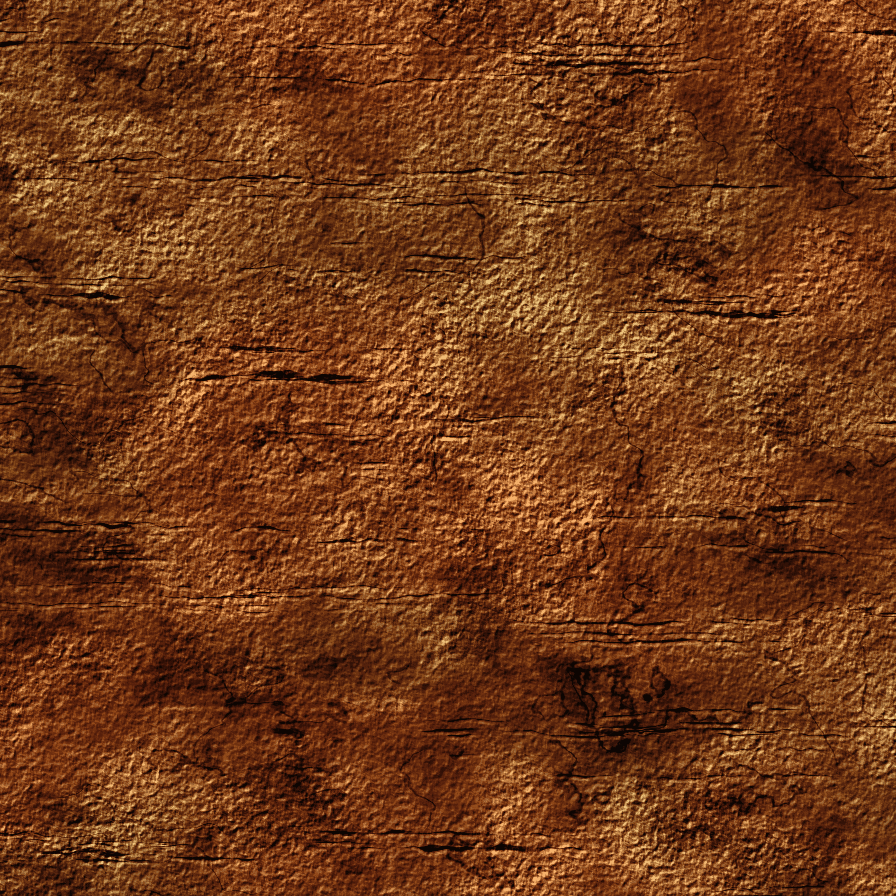
Give the GLSL for this texture, as a WebGL 1 fragment shader.

```glsl
precision highp float;
// Weathered brown rock or bark: ragged mottling and crisp side-lit grain from
// fractal noise, split by broken, tapering horizontal cracks and jagged veins.
// All parts add to one tone value, which a brown colour ramp turns into colour.

uniform vec2 u_resolution;

float hash(vec2 p) {
  vec3 q = fract(vec3(p.xyx) * 0.1031);
  q += dot(q, q.yzx + 33.33);
  return fract((q.x + q.y) * q.z);
}

// Smooth value noise from -1 to 1
float noise(vec2 p) {
  vec2 cell = floor(p);
  vec2 f = fract(p);
  f = f * f * (3.0 - 2.0 * f);
  float low = mix(hash(cell), hash(cell + vec2(1.0, 0.0)), f.x);
  float high = mix(hash(cell + vec2(0.0, 1.0)), hash(cell + 1.0), f.x);
  return 2.0 * mix(low, high, f.y) - 1.0;
}

float fbm(vec2 p) {
  float sum = 0.0;
  float amplitude = 0.5;
  for (int i = 0; i < 4; i++) {
    sum += amplitude * noise(p);
    p = mat2(1.6, 1.2, -1.2, 1.6) * p + 19.7;
    amplitude *= 0.5;
  }
  return sum;
}

// Wrinkled surface: fine bumps with sharp winding ridges
float wrinkles(vec2 p) {
  return 0.6 * fbm(p) - 0.9 * abs(fbm(p * 0.6 + 31.0));
}

// Slope of the wrinkles towards a light at the upper left
float relief(vec2 p, float scale, float reach) {
  vec2 toLight = reach * vec2(-0.6, 0.8);
  return wrinkles(p * scale) - wrinkles((p + toLight) * scale);
}

float line(float gap, float halfWidth, float soft) {
  return 1.0 - smoothstep(halfWidth - soft, halfWidth + soft, abs(gap));
}

// Groups of near-parallel cracks, one group per cell: x = dark gap, y = lit lip
vec2 cracks(vec2 p, vec2 grid, float seed, float share, float width, float soft) {
  vec2 g = p * grid;
  g.x += hash(vec2(floor(g.y), seed));
  vec2 local = fract(g);
  vec2 groupKey = floor(g) + seed;
  float present = step(hash(groupKey), share);
  float groupY = 0.5 + 0.5 * (hash(groupKey + 5.7) - 0.5);
  vec2 result = vec2(0.0);
  for (int i = 0; i < 4; i++) {
    vec2 key = groupKey + 17.3 * float(i + 1);
    float halfLength = mix(0.08, 0.42, hash(key));
    float centreX = mix(halfLength, 1.0 - halfLength, hash(key + 3.1));
    float along = (local.x - centreX) / halfLength;
    float taper = max(0.0, 1.0 - along * along);
    float boldness = hash(key + 11.9);
    float swell = 0.65 + 0.9 * noise(vec2(p.x * 50.0, key.y));
    float thickness = width * taper * max(swell, 0.15) * mix(0.35, 1.0, boldness * boldness);
    float wobble = 0.0025 * noise(vec2(p.x * 14.0, key.x))
                 + 0.0018 * noise(vec2(p.x * 80.0, key.y));
    float centreY = groupY + 0.32 * (hash(key + 7.9) - 0.5);
    float gap = (local.y - centreY) / grid.y + wobble;
    float unbroken = smoothstep(-0.5, 0.0, noise(vec2(p.x * 32.0, key.x + 8.0)));
    float fade = present * smoothstep(0.0, 0.25, taper) * mix(0.15, 1.0, unbroken);
    float lip = line(gap + thickness + 0.003, 0.0014, soft);
    result = max(result, fade * vec2(line(gap, thickness, soft), lip));
  }
  return result;
}

// Browns from crevice to lit edge; tone 0 is the middle brown
vec3 rockColour(float tone) {
  vec3 c = mix(vec3(0.05, 0.02, 0.01), vec3(0.20, 0.07, 0.03), smoothstep(-3.0, -1.7, tone));
  c = mix(c, vec3(0.33, 0.13, 0.05), smoothstep(-1.7, -0.8, tone));
  c = mix(c, vec3(0.43, 0.20, 0.07), smoothstep(-0.8, -0.05, tone));
  c = mix(c, vec3(0.56, 0.30, 0.11), smoothstep(-0.05, 0.65, tone));
  c = mix(c, vec3(0.58, 0.37, 0.20), smoothstep(0.65, 1.15, tone));
  c = mix(c, vec3(0.74, 0.50, 0.27), smoothstep(1.15, 1.8, tone));
  return mix(c, vec3(0.94, 0.74, 0.48), smoothstep(1.9, 3.4, tone));
}

void main() {
  vec2 p = gl_FragCoord.xy / u_resolution.y;
  float soft = 0.7 / u_resolution.y;
  vec2 warp = vec2(fbm(p * 7.0 + 3.0), fbm(p * 7.0 + 41.0));
  vec2 q = p + 0.06 * warp;
  float crumbs = fbm(p * vec2(55.0, 65.0) + 7.0);

  // Broad blotches, smaller ragged stains and raised grain
  float blotch = fbm(q * vec2(3.2, 5.0) + 12.0);
  float stain = fbm(q * vec2(14.0, 19.0) + 57.0);
  float roughness = clamp(1.0 + 0.8 * blotch + 0.7 * stain, 0.6, 1.5);
  float grain = 5.4 * relief(p + 0.003 * warp, 165.0, 0.0023);
  float lumps = 1.3 * relief(q, 50.0, 0.004);
  float tone = 0.3 + 1.05 * blotch + 1.2 * stain + 0.55 * crumbs;
  tone += roughness * grain + lumps;

  // Sooty patches with crumbling edges
  float soot = fbm(q * vec2(9.0, 11.0) + 83.0) + 0.5 * crumbs;
  tone -= 1.1 * smoothstep(0.14, 0.34, soot);

  // Thin layered streaks in some bands
  float band = smoothstep(0.1, 0.35, fbm(p * vec2(2.5, 9.0) + 29.0));
  tone += 0.6 * band * noise(vec2(p.x * 9.0, (p.y + 0.01 * warp.y) * 170.0));

  // Jagged veins at two sizes
  float veinGate = smoothstep(-0.05, 0.12, fbm(p * 6.0 + 71.0));
  float vein = line(fbm(q * vec2(5.0, 8.0) + 97.0) + 0.09 * crumbs, 0.013, 0.010);
  float crazeGate = smoothstep(0.05, 0.2, fbm(p * 8.0 + 151.0));
  float craze = line(fbm(q * vec2(10.0, 18.0) + 113.0) + 0.08 * crumbs, 0.020, 0.015);
  tone -= 1.9 * max(veinGate * vein, 0.8 * crazeGate * craze);

  // Clustered cracks, long hairlines and short splinters
  vec2 bent = p + vec2(0.0, 0.007 * warp.y);
  vec2 split = cracks(bent, vec2(2.7, 8.0), 13.0, 0.6, 0.0032, soft);
  split = max(split, cracks(bent + 0.37, vec2(1.5, 5.0), 47.0, 0.5, 0.0015, soft));
  split = max(split, cracks(bent + 0.71, vec2(6.0, 15.0), 29.0, 0.22, 0.0017, soft));
  tone += 1.0 * split.y * (1.0 - split.x) - 3.4 * split.x;

  // Rusty areas beside duller, yellower ones
  float rust = smoothstep(-0.3, 0.35, fbm(q * vec2(2.6, 4.0) + 135.0));
  vec3 tint = mix(vec3(0.98, 1.04, 1.03), vec3(1.03, 0.94, 0.87), rust);
  gl_FragColor = vec4(rockColour(tone) * tint, 1.0);
}
```
